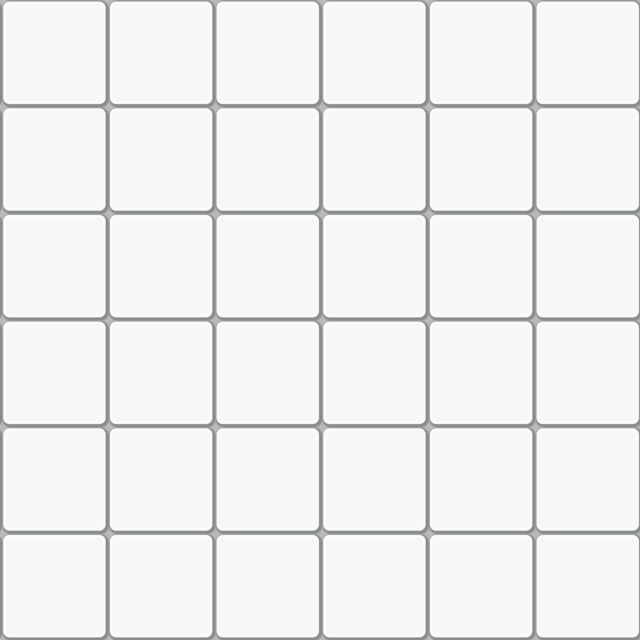
Reproduce this pattern procedurally as a WebGL 1 fragment shader.

```glsl
precision highp float;

// Six by six white square tiles with rounded corners and thin grey joints.
// Each cell holds a rounded-box distance; a second, shifted box shades the
// joints down and to the right, leaving paler grout where they cross.

uniform vec2 u_resolution;

float roundedBox(vec2 p, float halfSize, float radius) {
  vec2 q = abs(p) - halfSize + radius;
  return length(max(q, 0.0)) + min(max(q.x, q.y), 0.0) - radius;
}

// Position inside the repeating cell, measured from its centre.
vec2 cellPosition(vec2 p, vec2 centre) {
  return fract(p - centre + 0.5) - 0.5;
}

void main() {
  const float tileCount = 6.0;
  vec2 p = gl_FragCoord.xy / u_resolution * tileCount;
  float pixel = tileCount / min(u_resolution.x, u_resolution.y);
  float soft = max(0.75 * pixel, 0.008);

  vec2 tileCentre = vec2(0.51, 0.505);
  vec2 local = cellPosition(p, tileCentre);
  float tileDistance = roundedBox(local, 0.4805, 0.06);

  // Pale grout, darkened by the shadow of the tile above and to the left
  vec2 shadowLocal = cellPosition(p, tileCentre + vec2(0.012, -0.012));
  float shadowDistance = roundedBox(shadowLocal, 0.496, 0.085);
  float shadow = 1.0 - smoothstep(-0.008, 0.022, shadowDistance);
  vec3 color = mix(vec3(0.73, 0.73, 0.735), vec3(0.535, 0.55, 0.56), shadow);

  // Near-white face with a faint bright rim
  float rim = smoothstep(-0.035, -0.01, tileDistance);
  vec3 face = mix(vec3(0.97), vec3(0.985), rim);
  float tile = 1.0 - smoothstep(-soft, soft, tileDistance);

  gl_FragColor = vec4(mix(color, face, tile), 1.0);
}
```
